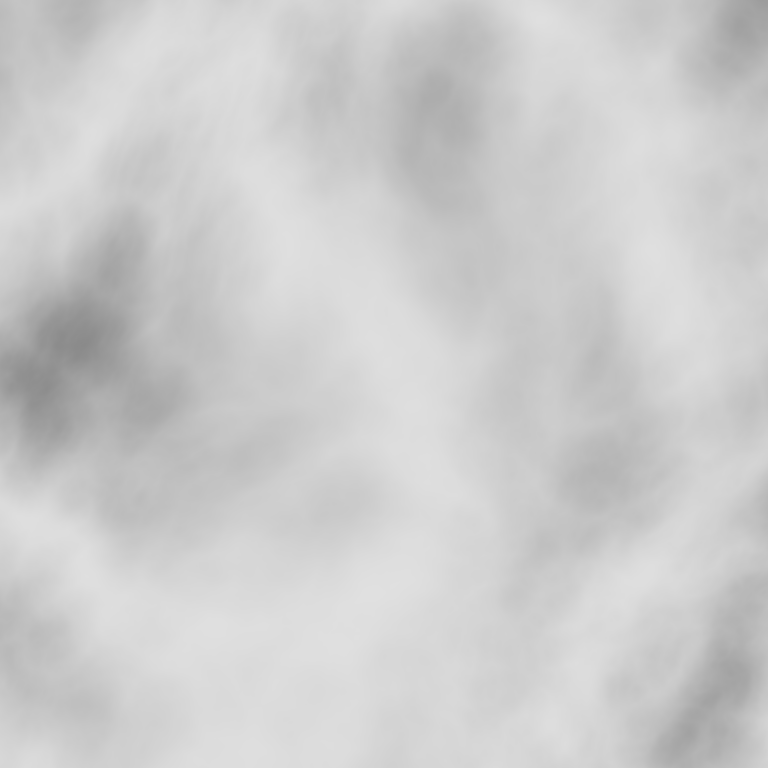
This texture is drawn by a Shadertoy shader. Its source:

```glsl
const float BRIGHTEST = 0.882;
const float DARKEST = 0.48;

vec2 hashDirection(vec2 cell) {
    float angle = 6.2832 * fract(sin(dot(cell, vec2(127.1, 311.7))) * 43758.5453);
    return vec2(cos(angle), sin(angle));
}

float gradientNoise(vec2 p) {
    vec2 cell = floor(p);
    vec2 f = fract(p);
    vec2 blend = f * f * f * (f * (f * 6.0 - 15.0) + 10.0);
    vec2 e = vec2(0.0, 1.0);
    float a = dot(hashDirection(cell), f);
    float b = dot(hashDirection(cell + e.yx), f - e.yx);
    float c = dot(hashDirection(cell + e.xy), f - e.xy);
    float d = dot(hashDirection(cell + e.yy), f - e.yy);
    return mix(mix(a, b, blend.x), mix(c, d, blend.x), blend.y);
}

// Absolute value with a rounded crease
float softAbs(float x, float rounding) {
    return sqrt(x * x + rounding * rounding);
}

// Billowing noise: low along soft ridges, high inside the patches
float billow(vec2 p, float decay, float rounding) {
    mat2 turn = mat2(0.8, 0.6, -0.6, 0.8);
    float sum = 0.0;
    float amplitude = 1.0;
    for (int octave = 0; octave < 6; octave++) {
        sum += amplitude * softAbs(gradientNoise(p), rounding);
        p = turn * p * 2.03 + vec2(17.3, 9.1);
        amplitude *= decay;
    }
    return sum;
}

vec2 warp(vec2 p, float strength) {
    vec2 offset = vec2(gradientNoise(p + vec2(31.7, 4.2)),
                       gradientNoise(p + vec2(8.3, 52.9)));
    return p + strength * offset;
}

void mainImage(out vec4 fragColor, in vec2 fragCoord) {
    vec2 uv = fragCoord / iResolution.y;

    // Broad, slightly tall patches with a faint lean to the right
    vec2 p = vec2(2.1 * uv.x - 0.3 * uv.y, 1.8 * uv.y) + vec2(5.4, 2.7);
    float density = billow(warp(p, 0.2), 0.45, 0.035);

    // Slow drift between heavy and thin regions
    density *= 1.0 + 0.9 * gradientNoise(0.7 * p + vec2(3.1, 12.6));

    // Thin mist stays pale, dense patches darken
    float shade = BRIGHTEST - 0.52 * pow(density, 1.6);
    fragColor = vec4(vec3(max(shade, DARKEST)), 1.0);
}
```
